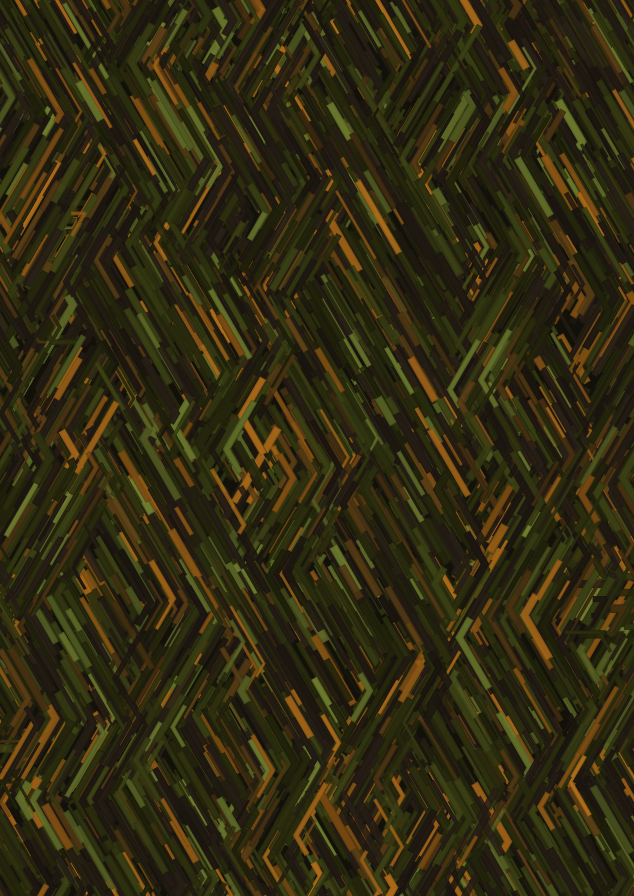
Reproduce this pattern procedurally as a WebGL 2 fragment shader.

```glsl
#version 300 es
precision highp float;
// Dense woven streaks in dark olive, brown, orange and green, bent into zigzags by a stepped flow field.

uniform vec2 u_resolution;
out vec4 fragColor;

const int LAYERS = 13;
const vec2 CELL = vec2(0.030, 0.048);
const float MITER = 0.577;
const float TURN = -0.05;
const float LEVEL = -0.42;

const vec3 GROUND = vec3(0.065, 0.065, 0.035);
const vec3 UMBER = vec3(0.125, 0.098, 0.070);
const vec3 MOSS = vec3(0.145, 0.150, 0.045);
const vec3 OLIVE = vec3(0.195, 0.215, 0.065);
const vec3 BROWN = vec3(0.300, 0.205, 0.070);
const vec3 ORANGE = vec3(0.560, 0.345, 0.080);
const vec3 LEAF = vec3(0.355, 0.400, 0.145);

vec4 hash4(vec2 p) {
  vec4 q = fract(p.xyxy * vec4(0.1031, 0.1030, 0.0973, 0.1099));
  q += dot(q, q.wzxy + 33.33);
  return fract((q.xxyz + q.yzzw) * q.zywx);
}

vec2 hash2(vec2 p) {
  vec3 q = fract(p.xyx * vec3(0.1031, 0.1030, 0.0973));
  q += dot(q, q.yzx + 33.33);
  return fract((q.xx + q.yz) * q.zy);
}

float cornerSlope(vec2 corner, vec2 offset) {
  return dot(hash2(corner) * 2.0 - 1.0, offset);
}

float gradientNoise(vec2 p) {
  vec2 i = floor(p), f = p - i;
  vec2 e = vec2(1.0, 0.0);
  vec2 s = f * f * (3.0 - 2.0 * f);
  float low = mix(cornerSlope(i, f), cornerSlope(i + e, f - e), s.x);
  float high = mix(cornerSlope(i + e.yx, f - e.yx), cornerSlope(i + 1.0, f - 1.0), s.x);
  return mix(low, high, s.y);
}

float flowValue(vec2 p) {
  return gradientNoise(p * vec2(8.0, 10.0) + 20.0);
}

// Flow snapped to two steep diagonals, rarely level
vec2 flowStep(float flow) {
  return vec2(flow > TURN || flow < LEVEL ? 0.5 : -0.5, flow < LEVEL ? 0.0 : -0.866);
}

float barDistance(vec2 rel, vec2 span, float halfWidth) {
  float len = length(span);
  vec2 dir = span / len;
  float along = abs(dot(rel, dir) - 0.5 * len) - 0.5 * len - MITER * halfWidth;
  float across = abs(dot(rel, vec2(-dir.y, dir.x))) - halfWidth;
  return max(along, across);
}

// Two mitred arms that meet where the flow changes direction
float streakDistance(vec2 p, vec2 centre, float reach, float halfWidth) {
  vec2 tip = vec2(0.0, 0.866 * reach);
  float above = flowValue(centre + tip);
  float below = flowValue(centre - tip);
  bool turns = (above > TURN) != (below > TURN);
  float bend = turns ? clamp((TURN - above) / (below - above), 0.12, 0.88) : 0.5;
  vec2 upper = -flowStep(above) * 2.0 * reach * bend;
  vec2 lower = flowStep(below) * 2.0 * reach * (1.0 - bend);
  vec2 rel = p - centre + 0.5 * (upper + lower);
  return min(barDistance(rel, upper, halfWidth), barDistance(rel, lower, halfWidth));
}

vec3 streakColor(float pick, float tone) {
  vec3 color = pick < 0.34 ? UMBER
             : pick < 0.61 ? MOSS
             : pick < 0.77 ? OLIVE
             : pick < 0.86 ? BROWN
             : pick < 0.935 ? ORANGE : LEAF;
  return color * mix(0.78, 1.22, tone);
}

// Adds one layer of scattered streaks behind what is there; alpha holds the light still free
vec4 addLayer(vec4 paint, vec2 p, float layer, float pixel) {
  vec2 shift = CELL * hash2(vec2(layer, 5.0));
  vec2 home = floor((p + shift) / CELL);
  for (int k = 0; k < 9; k++) {
    vec2 cell = home + vec2(k % 3 - 1, k / 3 - 1);
    vec4 place = hash4(cell + layer * vec2(37.0, 59.0));
    vec3 look = fract(place.zwx * 57.3 + place.ywz * 31.7);
    vec2 centre = (cell + place.xy) * CELL - shift;
    float reach = mix(0.014, 0.049, place.z);
    float halfWidth = mix(0.0013, 0.0048, place.w);

    float dist = streakDistance(p, centre, reach, halfWidth);
    float cover = 1.0 - smoothstep(-0.6 * pixel, 0.6 * pixel, dist);
    vec3 color = streakColor(look.x, look.y);
    color *= mix(0.84, 1.04, smoothstep(0.0, 0.0022, -dist));
    cover *= mix(0.8, 1.0, look.z);
    paint.rgb += paint.a * cover * color;
    paint.a *= 1.0 - cover;
  }
  return paint;
}

void main() {
  vec2 p = gl_FragCoord.xy / u_resolution.y;
  float pixel = 1.0 / u_resolution.y;
  vec4 paint = vec4(0.0, 0.0, 0.0, 1.0);
  for (int i = 0; i < LAYERS; i++) {
    if (paint.a < 0.04) break;
    paint = addLayer(paint, p, float(i), pixel);
  }
  fragColor = vec4(paint.rgb + paint.a * GROUND, 1.0);
}
```
